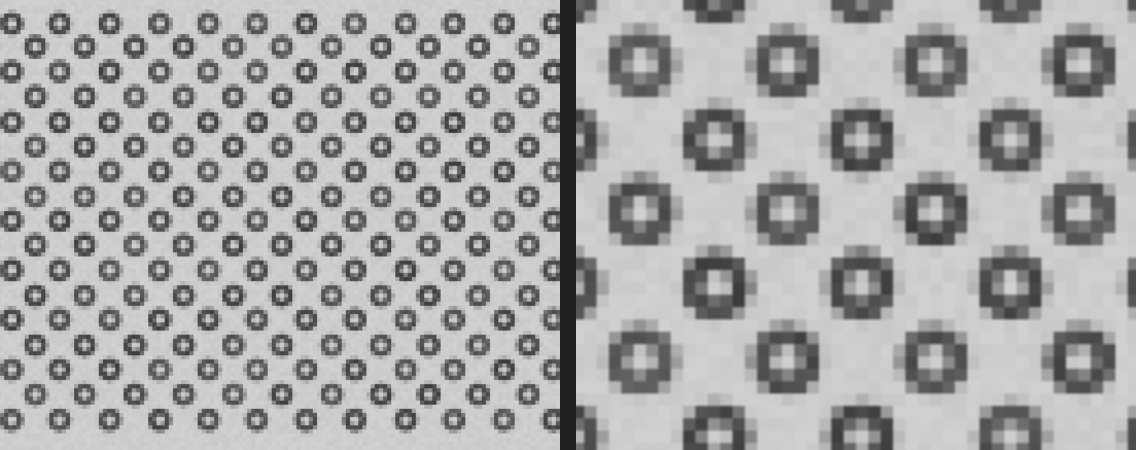
Left: the whole. Right: its middle third, enlarged.
Reproduce this pattern procedurally as a WebGL 2 fragment shader.

```glsl
#version 300 es
precision highp float;
// Staggered rows of small dark rings on pale grey, drawn in coarse mosaic cells.

#define CELLS 136.0                // mosaic cells across the canvas
#define PITCH vec2(11.96, 6.02)    // ring spacing in cells
#define FIRST vec2(2.70, 7.44)     // centre of the lower left ring
#define LAST_ROW 16.0              // 17 rows of rings
#define OUTER 2.80                 // outer ring radius
#define INNER 1.15                 // radius of the hole
#define EDGE 0.58                  // half width of the soft ring edge
#define JITTER 0.45                // shift between columns and rows
#define GRAIN 0.030                // tone noise per cell
#define CELL_BLUR 0.20             // blend between mosaic cells
#define PAPER 0.803
#define INK 0.285

uniform vec2 u_resolution;
out vec4 fragColor;

float hash(vec2 p) {
    vec3 q = fract(vec3(p.xyx) * 0.1031);
    q += dot(q, q.yzx + 33.33);
    return fract((q.x + q.y) * q.z);
}

// Ink coverage of the ring nearest to p within one row
float ringInRow(vec2 p, float row) {
    float stagger = 0.5 * mod(row, 2.0);
    float column = round((p.x - FIRST.x) / PITCH.x - stagger) + stagger;
    vec2 center = FIRST + vec2(column, row) * PITCH;

    // Columns and rows each sit a little off the mosaic grid
    center += JITTER * (vec2(hash(vec2(column * 2.0 + 7.0, 3.0)),
                             hash(vec2(11.0, row + 5.0))) - 0.5);
    float radius = length(p - center);
    float disc = 1.0 - smoothstep(OUTER - EDGE, OUTER + EDGE, radius);
    float hole = 1.0 - smoothstep(INNER - EDGE, INNER + EDGE, radius);
    float strength = mix(0.88, 1.05, hash(vec2(column * 2.0 + 31.0, row + 17.0)));
    return disc * (1.0 - hole) * strength;
}

// Flat tone of one mosaic cell
float cellTone(vec2 cell) {
    vec2 p = cell + 0.5;
    float nearestRow = round((p.y - FIRST.y) / PITCH.y);
    float ink = 0.0;
    for (float step = -1.0; step <= 1.0; step++) {
        float row = clamp(nearestRow + step, 0.0, LAST_ROW);
        ink = max(ink, ringInRow(p, row));
    }
    float grain = (hash(cell + 61.0) - 0.5) * GRAIN * (1.0 + 1.5 * ink);
    return mix(PAPER, INK, ink) + grain;
}

void main() {
    float cellsPerPixel = CELLS / u_resolution.x;
    vec2 p = gl_FragCoord.xy * cellsPerPixel - 0.5;
    vec2 cell = floor(p);

    // Blend the four cells around p over a narrow seam
    float seam = max(CELL_BLUR, 0.5 * cellsPerPixel);
    vec2 blend = smoothstep(0.5 - seam, 0.5 + seam, p - cell);
    float lower = mix(cellTone(cell), cellTone(cell + vec2(1.0, 0.0)), blend.x);
    float upper = mix(cellTone(cell + vec2(0.0, 1.0)), cellTone(cell + 1.0), blend.x);

    fragColor = vec4(vec3(mix(lower, upper, blend.y)), 1.0);
}
```
